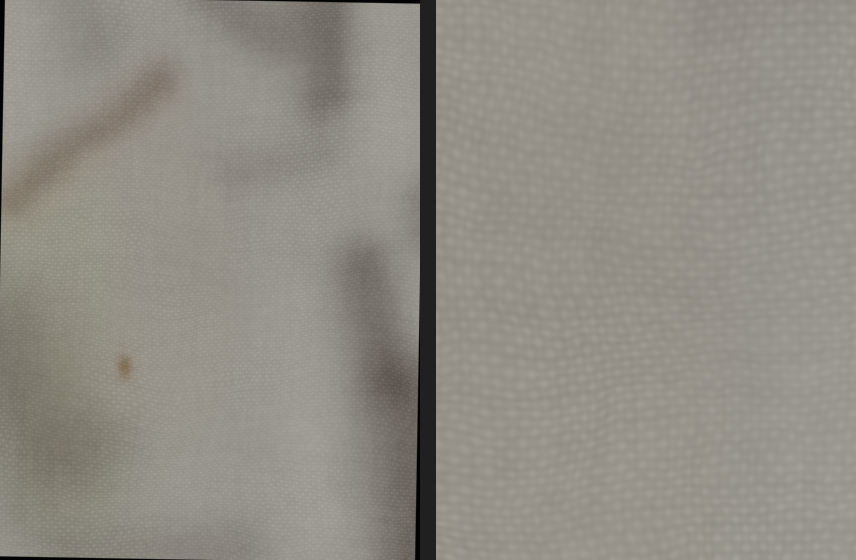
Left: the whole. Right: its middle third, enlarged.
Reproduce this texture procedurally as a WebGL 2 fragment shader.

```glsl
#version 300 es
precision highp float;
// Softly folded off-white woven cloth with a small tan stain, tilted in a black frame.

uniform vec2 u_resolution;
out vec4 fragColor;

float hash(vec2 p) {
    vec3 q = fract(p.xyx * vec3(0.1031, 0.1030, 0.0973));
    q += dot(q, q.yzx + 33.33);
    return fract((q.x + q.y) * q.z);
}

float noise(vec2 p) {
    vec2 i = floor(p), f = fract(p);
    f = f * f * (3.0 - 2.0 * f);
    return mix(mix(hash(i), hash(i + vec2(1, 0)), f.x),
               mix(hash(i + vec2(0, 1)), hash(i + vec2(1, 1)), f.x), f.y);
}

float fbm(vec2 p) {
    float sum = 0.0, amp = 0.5;
    for (int i = 0; i < 4; i++) {
        sum += amp * noise(p);
        p = mat2(1.6, 1.2, -1.2, 1.6) * p + 7.3;
        amp *= 0.5;
    }
    return sum;
}

// Shadow along the segment a-b; widths.x is the falloff left of travel, widths.y right of it
float fold(vec2 p, vec2 a, vec2 b, vec2 widths) {
    vec2 pa = p - a, ba = b - a;
    float d = length(pa - ba * clamp(dot(pa, ba) / dot(ba, ba), 0.0, 1.0));
    float side = (ba.x * pa.y - ba.y * pa.x) / length(ba);
    float w = mix(widths.y, widths.x, smoothstep(-0.03, 0.03, side));
    return exp(-d * d / (w * w));
}

// Broad light and shadow over the cloth: 0 is lit, 1 is deep shade
float clothShade(vec2 p) {
    p += 0.035 * (vec2(fbm(p * 5.0), fbm(p * 5.0 + 19.0)) - 0.47);
    float s = 0.13 + 0.22 * (fbm(p * 4.0 + 3.0) - 0.47);
    // Diagonal fold at upper left
    s += 0.40 * fold(p, vec2(0.29, 0.85), vec2(0.02, 0.64), vec2(0.035, 0.040));
    // Folds hanging from the top
    s += 0.58 * fold(p, vec2(0.58, 1.02), vec2(0.59, 0.84), vec2(0.045, 0.060));
    s += 0.32 * fold(p, vec2(0.37, 1.02), vec2(0.49, 0.93), vec2(0.060, 0.045));
    s += 0.18 * fold(p, vec2(0.13, 1.02), vec2(0.17, 0.92), vec2(0.050, 0.060));
    // Shallow dent right of the middle
    s += 0.20 * fold(p, vec2(0.43, 0.69), vec2(0.58, 0.73), vec2(0.050, 0.040));
    // Long deep fold down the right side
    s += 0.62 * fold(p, vec2(0.65, 0.52), vec2(0.69, 0.34), vec2(0.050, 0.055));
    s += 0.75 * fold(p, vec2(0.73, 0.28), vec2(0.74, -0.02), vec2(0.080, 0.075));
    s += 0.35 * fold(p, vec2(0.76, 0.64), vec2(0.76, 0.58), vec2(0.050, 0.040));
    // Wide hollow at lower left and shade along the bottom
    s += 0.48 * fold(p, vec2(-0.01, 0.40), vec2(0.07, 0.23), vec2(0.120, 0.100));
    s += 0.20 * fold(p, vec2(0.18, 0.20), vec2(0.04, 0.08), vec2(0.080, 0.070));
    s += 0.25 * fold(p, vec2(0.12, 0.01), vec2(0.42, 0.02), vec2(0.060, 0.060));
    // Lit ridges
    s -= 0.12 * fold(p, vec2(0.70, 0.98), vec2(0.69, 0.76), vec2(0.070, 0.060));
    s -= 0.08 * fold(p, vec2(0.02, 0.95), vec2(0.03, 0.78), vec2(0.060, 0.060));
    s -= 0.10 * fold(p, vec2(0.53, 0.45), vec2(0.57, 0.08), vec2(0.050, 0.080));
    return max(s, 0.0);
}

// Plain weave: over-under knots, thread grooves and uneven yarn, around zero
float weave(vec2 p) {
    vec2 bend = vec2(fbm(p * 3.5 + 40.0), fbm(p * 3.5 + 60.0)) - 0.47;
    vec2 t = p * vec2(158.0, 164.0) + bend * 14.0;
    t += 0.5 * (vec2(noise(t * 0.4), noise(t * 0.4 + 80.0)) - 0.5);
    float knots = sin(3.14159 * t.x) * sin(3.14159 * t.y);
    vec2 grooves = cos(6.28318 * t);
    float yarn = noise(vec2(t.x * 0.12, t.y)) + noise(vec2(t.x, t.y * 0.12)) - 1.0;
    float strength = 0.6 + 0.8 * noise(p * 9.0 + 12.0);
    return strength * (0.50 * knots - 0.22 * grooves.x - 0.38 * grooves.y)
         + 0.5 * yarn + 0.7 * (noise(t * 0.9 + 31.0) - 0.5);
}

void main() {
    vec2 p = gl_FragCoord.xy / u_resolution.y;
    float aspect = u_resolution.x / u_resolution.y;
    vec2 center = 0.5 * vec2(aspect, 1.0);

    // Cloth turned slightly clockwise inside the frame
    vec2 q = mat2(1.0, 0.0175, -0.0175, 1.0) * (p - center);
    vec2 cloth = q + vec2(0.375, 0.5);

    float shade = clothShade(p);
    vec3 color = mix(vec3(0.618, 0.612, 0.583), vec3(0.395, 0.368, 0.345), min(shade, 1.1));

    // Warm tint in the diagonal fold, olive tint at lower left
    color += vec3(0.015, -0.006, -0.018) * fold(p, vec2(0.28, 0.84), vec2(0.03, 0.65), vec2(0.05));
    color += vec3(0.000, 0.004, -0.022) * fold(p, vec2(0.08, 0.58), vec2(0.12, 0.14), vec2(0.13));
    color += vec3(0.006, -0.002, -0.006) * fold(p, vec2(0.30, 0.62), vec2(0.30, 0.35), vec2(0.15));

    // Stain
    vec2 spot = (p - vec2(0.223, 0.346)) / vec2(0.014, 0.022);
    float stain = exp(-dot(spot, spot) * (0.7 + 0.8 * noise(p * 110.0)));
    color *= 1.0 - stain * vec3(0.13, 0.24, 0.36);

    color += weave(cloth) * (0.021 + 0.014 * min(shade, 0.8));

    // Black frame
    vec2 edge = abs(q) - center;
    float soft = 0.0015;
    float inside = 1.0 - smoothstep(-soft, soft, max(edge.x, edge.y));
    fragColor = vec4(mix(vec3(0.012), color, inside), 1.0);
}
```
